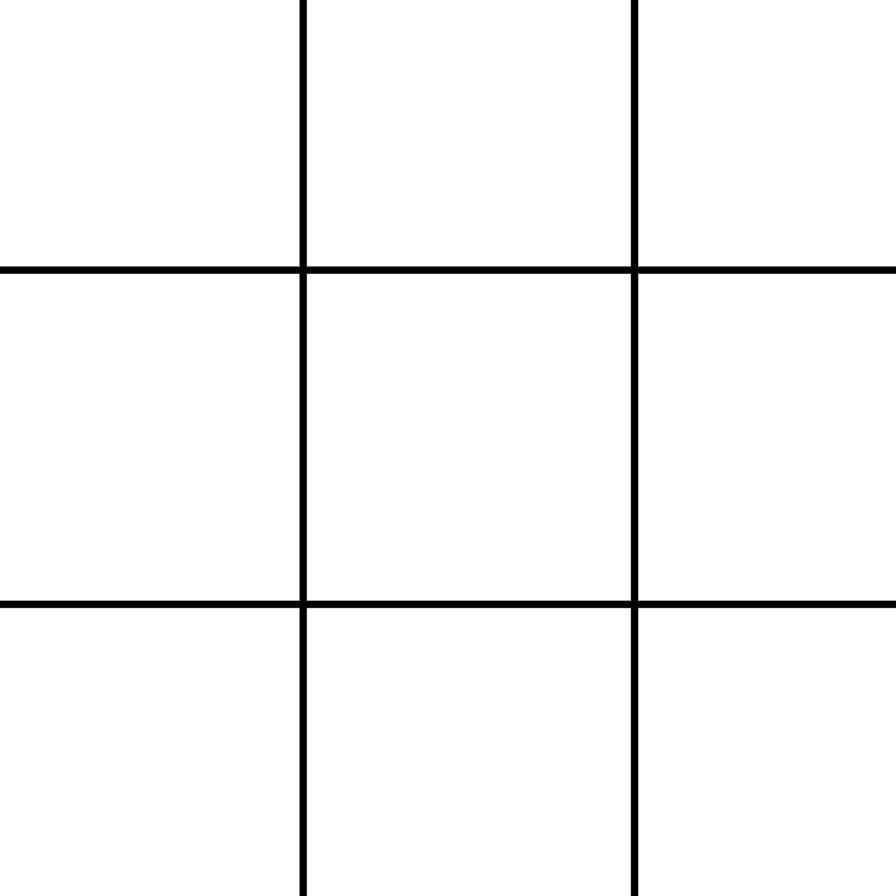
Give the GLSL for this pattern, as a three.js fragment shader.

```glsl
// Square grid of thin black lines on white, three cells across and three down.
varying vec2 vUv;

const vec2 CELL_SIZE = vec2(0.3698, 0.3730);    // spacing of the lines
const vec2 GRID_ORIGIN = vec2(0.3384, 0.3255);  // one crossing of the lines
const float LINE_WIDTH = 0.0082;
const float EDGE_SOFTNESS = 0.002;
const vec3 PAPER_COLOR = vec3(1.0);
const vec3 LINE_COLOR = vec3(0.0);

// Distance to the nearest vertical (x) and horizontal (y) line centre
vec2 gridDistance(vec2 p) {
  vec2 cell = (p - GRID_ORIGIN) / CELL_SIZE;
  return abs(fract(cell + 0.5) - 0.5) * CELL_SIZE;
}

void main() {
  vec2 toLine = gridDistance(vUv);
  float edge = min(toLine.x, toLine.y) - 0.5 * LINE_WIDTH;

  // Soft-edged line coverage
  float ink = 1.0 - smoothstep(-0.5 * EDGE_SOFTNESS, 0.5 * EDGE_SOFTNESS, edge);
  gl_FragColor = vec4(mix(PAPER_COLOR, LINE_COLOR, ink), 1.0);
}
```
